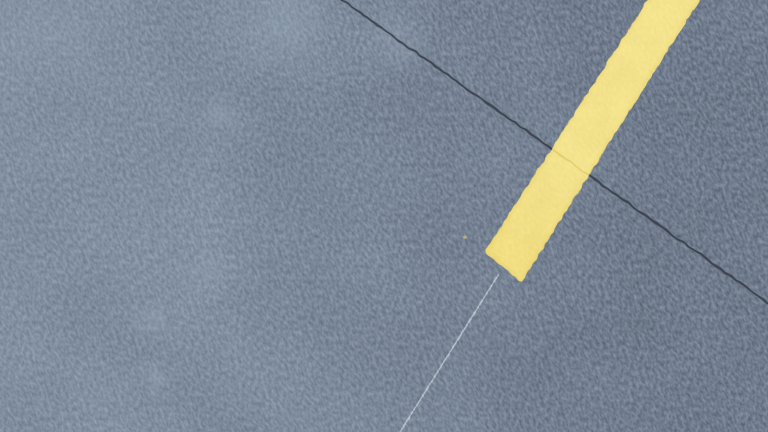
A Shadertoy shader for this texture:

```glsl
// Draws blue-grey asphalt with a yellow painted stripe, a diagonal crack and a chalk line.

// Lengths are in canvas heights, origin at the lower left.
const vec3 ASPHALT_LIGHT = vec3(0.515, 0.570, 0.636);
const vec3 ASPHALT_DARK  = vec3(0.425, 0.470, 0.535);
const vec3 DUST_COLOR    = vec3(0.575, 0.635, 0.705);
const vec3 CRACK_COLOR   = vec3(0.19, 0.21, 0.25);
const vec3 CHALK_COLOR   = vec3(0.78, 0.81, 0.84);
const vec3 PAINT_COLOR   = vec3(0.955, 0.890, 0.555);
const vec3 PAINT_DEEP    = vec3(0.925, 0.840, 0.450);
const vec3 SEAM_COLOR    = vec3(0.84, 0.74, 0.37);

const vec2 STRIPE_END = vec2(1.164, 0.382);
const vec2 STRIPE_TOP = vec2(1.560, 1.000);
const vec2 STRIPE_HALF_WIDTH = vec2(0.0548, 0.0505); // at the end, at the top
const float STRIPE_SKEW = 0.14;
const vec2 CRACK_A = vec2(0.792, 1.000);
const vec2 CRACK_B = vec2(1.778, 0.299);
const vec2 CHALK_A = vec2(1.153, 0.363);
const vec2 CHALK_B = vec2(0.926, 0.000);
const vec2 FLECK = vec2(1.076, 0.451);

const float GRAIN_SCALE = 125.0;
const float GRAIN_STRENGTH = 0.105;

// Dusty patches: centre, radius, strength
const int PATCH_COUNT = 7;
const vec4 PATCHES[PATCH_COUNT] = vec4[](
    vec4(0.66, 0.94, 0.110, 0.55), vec4(0.92, 0.90, 0.070, 0.40),
    vec4(0.51, 0.73, 0.045, 0.45), vec4(0.35, 0.26, 0.045, 0.45),
    vec4(0.36, 0.125, 0.032, 0.45), vec4(0.48, 0.37, 0.055, 0.32),
    vec4(0.10, 0.93, 0.160, 0.32));

vec2 hashGradient(vec2 cell) {
    vec3 h = fract(cell.xyx * vec3(0.1031, 0.1030, 0.0973));
    h += dot(h, h.yzx + 33.33);
    float angle = 6.2832 * fract((h.x + h.y) * h.z);
    return vec2(cos(angle), sin(angle));
}

// Gradient noise, roughly -0.7 to 0.7
float gradientNoise(vec2 p) {
    vec2 i = floor(p), f = p - i;
    vec2 u = f * f * f * (f * (f * 6.0 - 15.0) + 10.0);
    float a = dot(hashGradient(i), f);
    float b = dot(hashGradient(i + vec2(1, 0)), f - vec2(1, 0));
    float c = dot(hashGradient(i + vec2(0, 1)), f - vec2(0, 1));
    float d = dot(hashGradient(i + vec2(1, 1)), f - vec2(1, 1));
    return mix(mix(a, b, u.x), mix(c, d, u.x), u.y);
}

float fbm(vec2 p) {
    float sum = 0.0, amplitude = 0.6;
    for (int i = 0; i < 4; i++) {
        sum += amplitude * gradientNoise(p);
        p = mat2(1.6, 1.2, -1.2, 1.6) * p + 7.3;
        amplitude *= 0.5;
    }
    return sum;
}

float segmentDistance(vec2 p, vec2 a, vec2 b) {
    vec2 ab = b - a;
    return length(p - a - ab * clamp(dot(p - a, ab) / dot(ab, ab), 0.0, 1.0));
}

// Antialiased coverage: 1 inside, 0 outside
float cover(float d) {
    float soft = 0.9 / iResolution.y;
    return 1.0 - smoothstep(-soft, soft, d);
}

// Short, slightly slanted streaks of stone and shadow
float asphaltGrain(vec2 p) {
    vec2 q = vec2(p.x + 0.3 * p.y, p.y * 0.68) * GRAIN_SCALE;
    return gradientNoise(q) + 0.6 * gradientNoise(q * 1.7 + 31.0);
}

vec3 asphalt(vec2 p, float grain) {
    float blotches = fbm(p * 4.0 + 2.7);
    float shade = smoothstep(0.2, 1.75, p.x + 0.12 * (p.y - 0.5)) * 0.75 + 0.12;
    vec3 color = mix(ASPHALT_LIGHT, ASPHALT_DARK, clamp(shade - 0.45 * blotches, 0.0, 1.0));

    float dust = 0.0;
    vec2 warp = 0.035 * vec2(fbm(p * 12.0), fbm(p * 12.0 + 19.0));
    for (int i = 0; i < PATCH_COUNT; i++) {
        vec2 offset = (p + warp - PATCHES[i].xy) / PATCHES[i].z;
        dust += PATCHES[i].w * exp(-dot(offset, offset) * 1.4);
    }
    dust = min(dust, 0.7);
    color = mix(color, DUST_COLOR, dust);
    return color + grain * GRAIN_STRENGTH * (1.0 - 0.6 * dust) * mix(0.8, 1.15, shade);
}

void mainImage(out vec4 fragColor, in vec2 fragCoord) {
    vec2 p = fragCoord / iResolution.y;
    p.x += 0.5 * (16.0 / 9.0 - iResolution.x / iResolution.y);
    float grain = asphaltGrain(p);
    vec3 color = asphalt(p, grain);

    // Crack and chalk line, broken up by the grain
    float wobble = 0.003 * gradientNoise(p * 45.0);
    float crack = segmentDistance(p + wobble, CRACK_A, CRACK_B);
    color = mix(color, CRACK_COLOR, 0.82 * cover(crack - 0.0024 - 0.0012 * grain));
    float chalk = segmentDistance(p + 0.5 * wobble, CHALK_A, CHALK_B);
    color = mix(color, CHALK_COLOR, 0.8 * cover(chalk - 0.0017 - 0.0014 * grain));
    color = mix(color, PAINT_DEEP, 0.6 * cover(length(p - FLECK) - 0.004));

    // Stripe in its own frame: x across, y along from the lower end
    vec2 along = normalize(STRIPE_TOP - STRIPE_END);
    vec2 local = p - STRIPE_END;
    local = vec2(dot(local, vec2(along.y, -along.x)), dot(local, along));
    float halfWidth = mix(STRIPE_HALF_WIDTH.x, STRIPE_HALF_WIDTH.y, clamp(local.y / 0.73, 0.0, 1.0));
    float ragged = 0.004 * gradientNoise(p * 60.0) + 0.0015 * grain;
    vec2 outside = vec2(abs(local.x) - halfWidth, -local.y - STRIPE_SKEW * local.x) + 0.006;
    float stripe = length(max(outside, 0.0)) + min(max(outside.x, outside.y), 0.0) - 0.006 + ragged;

    // Paint wears deeper near its rim and covers the crack as a faint seam
    float rim = smoothstep(-0.014, 0.0, stripe);
    float endTone = 1.0 - smoothstep(0.0, 0.30, local.y);
    vec3 paint = mix(PAINT_COLOR, PAINT_DEEP, clamp(0.5 * rim + 0.45 * endTone, 0.0, 1.0));
    paint += 0.02 * grain + 0.03 * fbm(p * 14.0);
    paint = mix(paint, SEAM_COLOR, 0.6 * cover(crack - 0.0018));
    color = mix(color, paint, cover(stripe));

    fragColor = vec4(clamp(color, 0.0, 1.0), 1.0);
}
```
